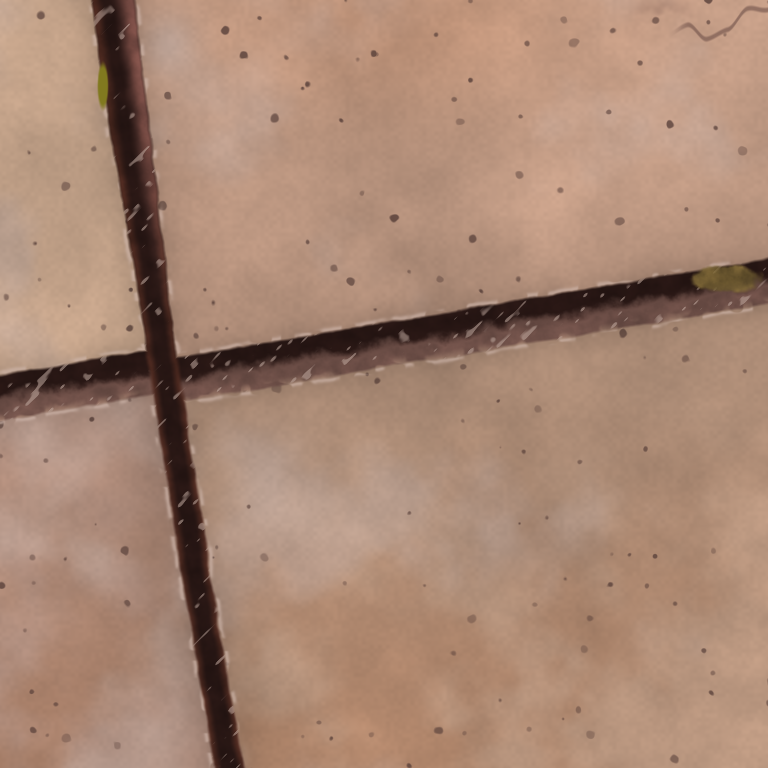
This texture is drawn by a WebGL 1 fragment shader. Its source:

```glsl
precision highp float;
// Worn terracotta floor tiles meeting at one skewed crossing of dark, recessed joints.

uniform vec2 u_resolution;

#define PITCH 1.8          // tile spacing, in canvas units
#define ROW_HALF 0.029     // half width of the level joint
#define COL_HALF 0.019     // half width of the upright joint
#define COL_FLARE 0.009    // extra half width of the upright joint at the top
#define ROW_SLOPE 0.167    // rise of the level joint
#define ROW_STEP 0.015     // offset of the level joint left of the crossing
#define EDGE_WEAR 0.007    // raggedness of the tile edges
#define EDGE_SOFT 0.0025   // blur of the tile edges
#define MOTTLE 0.24        // strength of the clay variation
#define SPECK_CHANCE 0.17  // share of cells holding a pit

const vec3 TAN = vec3(0.715, 0.580, 0.490);
const vec3 PEACH = vec3(0.735, 0.590, 0.505);
const vec3 CREAM = vec3(0.775, 0.645, 0.545);
const vec3 ROSE = vec3(0.675, 0.545, 0.485);
const vec3 BROWN_STAIN = vec3(0.62, 0.44, 0.33);
const vec3 PALE_BLOOM = vec3(0.755, 0.665, 0.625);
const vec3 SOOT = vec3(0.15, 0.085, 0.075);
const vec3 MAUVE = vec3(0.43, 0.31, 0.28);
const vec3 RUST = vec3(0.36, 0.19, 0.14);
const vec3 MOSS = vec3(0.46, 0.38, 0.20);

float hash(vec2 p) {
  return fract(sin(dot(p, vec2(127.1, 311.7))) * 43758.5453);
}

float noise(vec2 p) {
  vec2 i = floor(p), f = fract(p);
  f = f * f * (3.0 - 2.0 * f);
  return mix(mix(hash(i), hash(i + vec2(1.0, 0.0)), f.x),
             mix(hash(i + vec2(0.0, 1.0)), hash(i + 1.0), f.x), f.y);
}

float fbm(vec2 p) {
  float sum = 0.0, amp = 0.53;
  for (int i = 0; i < 4; i++) {
    sum += amp * noise(p);
    p = mat2(1.6, 1.2, -1.2, 1.6) * p + 7.3;
    amp *= 0.5;
  }
  return sum;
}

// Soft elliptical patch, 1 at its centre
float patchAt(vec2 p, vec2 centre, vec2 size) {
  vec2 q = (p - centre) / size;
  return exp(-dot(q, q));
}

// Small dark pits over three grids of growing density
float specks(vec2 p) {
  float cover = 0.0;
  for (int i = 0; i < 3; i++) {
    float cells = 9.0 + 8.0 * float(i);
    vec2 q = p * cells + 3.7 * float(i), id = floor(q);
    vec2 centre = 0.2 + 0.6 * vec2(hash(id + 4.1), hash(id + 9.6));
    float radius = mix(0.0015, 0.0055, pow(hash(id + 2.3), 2.0));
    float d = length(fract(q) - centre) / cells + 0.003 * (noise(p * 170.0) - 0.5);
    float present = step(hash(id), SPECK_CHANCE) * mix(0.35, 0.85, hash(id + 6.2));
    cover = max(cover, present * (1.0 - smoothstep(radius - 0.001, radius + 0.002, d)));
  }
  return cover;
}

vec3 tileColour(vec2 p, vec2 parity) {
  vec3 c = mix(mix(TAN, ROSE, parity.x), mix(PEACH, CREAM, parity.x), parity.y);
  float broad = fbm(p * 4.0 + 2.0), fine = fbm(p * 21.0);
  c = mix(c, BROWN_STAIN, 0.55 * smoothstep(0.42, 0.75, fbm(p * 8.0 + 5.0)) * smoothstep(0.55, 0.0, p.y));
  c = mix(c, PALE_BLOOM, 0.5 * smoothstep(0.5, 0.75, fbm(p * 6.0 + 19.0)));
  c += vec3(0.065, 0.025, 0.0) * patchAt(p, vec2(0.52, 0.98), vec2(0.25, 0.13));
  c = mix(c, PALE_BLOOM, 0.75 * patchAt(p, vec2(0.22, 0.94), vec2(0.035, 0.04)));
  c = mix(c, PALE_BLOOM, 0.5 * patchAt(p, vec2(0.35, 0.38), vec2(0.05, 0.06)));
  c *= 1.0 + MOTTLE * (broad - 0.5) + 0.5 * MOTTLE * (fine - 0.5);
  c *= 1.0 + 0.04 * (noise(p * 190.0) - 0.5);
  // Hairline crack with a grey smudge in the upper right corner
  float crackY = 0.95 + 0.25 * (p.x - 0.88) + 0.035 * (noise(vec2(p.x * 38.0, 2.0)) - 0.5);
  float crack = (1.0 - smoothstep(0.001, 0.005, abs(p.y - crackY))) * smoothstep(0.87, 0.90, p.x);
  float smudge = patchAt(p, vec2(0.86, 0.975), vec2(0.03, 0.022)) * smoothstep(0.4, 0.65, fine);
  c = mix(c, MAUVE, 0.6 * crack + 0.5 * smudge * (1.0 - crack));
  return mix(c, MAUVE * 0.8, specks(p));
}

void main() {
  vec2 p = gl_FragCoord.xy / u_resolution;

  // Skewed grid: signed offset from the nearest upright (x) and level (y) joint
  vec2 g = vec2(p.x - (0.298 - 0.172 * p.y + 0.021 * p.y * p.y), 0.0);
  g.y = p.y - 0.467 - ROW_SLOPE * p.x - ROW_STEP * step(g.x, 0.0);
  vec2 parity = mod(floor(g / PITCH), 2.0);
  parity.y = 1.0 - parity.y;
  vec2 offset = (fract(g / PITCH + 0.5) - 0.5) * PITCH;
  offset += EDGE_WEAR * (vec2(fbm(p * 28.0), fbm(p * 28.0 + 31.0)) - 0.5);
  vec2 halfWidth = vec2(COL_HALF + COL_FLARE * smoothstep(0.5, 1.0, p.y), ROW_HALF);
  vec2 across = offset / halfWidth;
  vec2 depth = abs(offset) - halfWidth;
  float gap = min(depth.x, depth.y);

  // Tile face, dulled beside the joints and chipped pale along the rim
  vec3 colour = tileColour(p, parity);
  colour *= 1.0 - 0.13 * exp(-max(gap, 0.0) * 45.0);
  float chips = smoothstep(0.42, 0.7, noise(p * 75.0));
  colour = mix(colour, PALE_BLOOM * 1.08, 0.6 * chips * exp(-pow((gap - 0.003) / 0.003, 2.0)));

  // Level joint: shadow under the upper tile, dusty ledge below
  float grit = fbm(p * 55.0);
  vec3 rowColour = mix(MAUVE, SOOT, smoothstep(-0.35, 0.3, across.y + 0.9 * (grit - 0.5)));
  rowColour = mix(rowColour, TAN, 0.55 * smoothstep(-0.6, -1.1, across.y) * chips);

  // Upright joint: rusty walls, with a wider sloping ledge towards the top
  float ledge = smoothstep(-0.1, 0.9, across.x) * smoothstep(0.56, 0.85, p.y);
  vec3 colColour = mix(SOOT, RUST, 0.7 * smoothstep(0.35, 1.0, abs(across.x)));
  colColour = mix(colColour, MAUVE * vec3(1.08, 0.95, 0.95), ledge);

  vec3 joint = mix(colColour, rowColour, smoothstep(-0.004, 0.004, depth.x));
  joint *= 0.8 + 0.4 * grit;
  vec2 slant = vec2(p.x + p.y, p.y - p.x);
  float fleck = smoothstep(0.79, 0.93, noise(slant * vec2(45.0, 130.0)));
  joint = mix(joint, PALE_BLOOM, 0.55 * fleck);
  colour = mix(joint, colour, smoothstep(-EDGE_SOFT, EDGE_SOFT, gap));

  // Moss caught on the joint rims
  float clump = smoothstep(0.4, 0.6, patchAt(p, vec2(0.945, 0.637), vec2(0.055, 0.021)) + 0.3 * (grit - 0.5));
  colour = mix(colour, MOSS * (0.65 + 0.8 * grit), 0.85 * clump);
  float sprig = smoothstep(0.35, 0.65, patchAt(p, vec2(0.134, 0.888), vec2(0.008, 0.034)));
  colour = mix(colour, MOSS * vec3(1.1, 1.25, 0.6), sprig);

  gl_FragColor = vec4(clamp(colour, 0.0, 1.0), 1.0);
}
```
